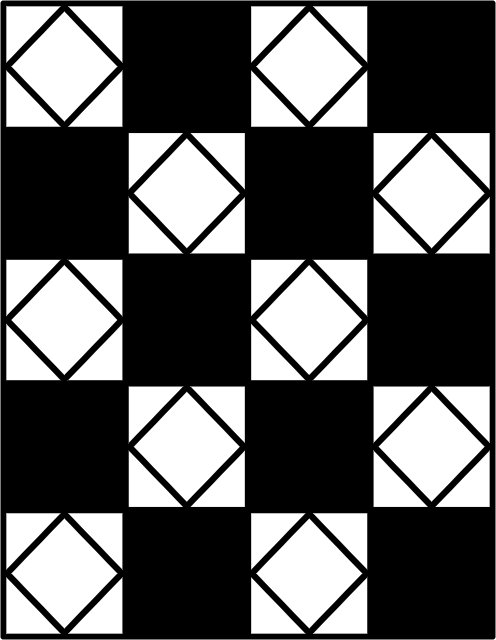
Reproduce this pattern procedurally as a Shadertoy shader.

```glsl
// Black and white checkerboard, four cells across and five down.
// Each white cell is a box distance with a stroked diamond inscribed in it;
// black rules separate the cells and frame the rounded sheet.

const vec2 GRID = vec2(4.0, 5.0);
const float LINE = 0.0099;         // rule width, in canvas heights
const float DIAMOND_INSET = 0.001; // from panel edge to diamond tip
const vec3 BLACK = vec3(0.0);
const vec3 WHITE = vec3(1.0);

float boxDistance(vec2 p, vec2 halfSize) {
    vec2 d = abs(p) - halfSize;
    return length(max(d, 0.0)) + min(max(d.x, d.y), 0.0);
}

// Signed distance to the sides of a diamond with the given half axes
float diamondDistance(vec2 p, vec2 halfAxes) {
    vec2 slope = 1.0 / halfAxes;
    return (dot(abs(p), slope) - 1.0) / length(slope);
}

// Antialiased coverage of the region where distance is negative
float coverage(float dist, float pixel) {
    return clamp(0.5 - dist / pixel, 0.0, 1.0);
}

// White panel minus the diamond outline
float panelMask(vec2 p, vec2 halfSize, float lineWidth, float pixel) {
    float panel = boxDistance(p, halfSize);
    float diamond = diamondDistance(p, halfSize - DIAMOND_INSET);
    float stroke = abs(diamond) - 0.5 * lineWidth;
    return coverage(max(panel, -stroke), pixel);
}

void mainImage(out vec4 fragColor, in vec2 fragCoord) {
    float pixel = 1.0 / iResolution.y;
    vec2 canvas = iResolution.xy * pixel;
    vec2 p = fragCoord * pixel;

    // Half a rule of margin surrounds the grid
    vec2 cellSize = (canvas - LINE) / GRID;
    vec2 gridPos = (p - 0.5 * LINE) / cellSize;
    vec2 cell = floor(gridPos);
    vec2 local = (fract(gridPos) - 0.5) * cellSize;

    // Panels fill the cells whose column and row sum is even
    float isPanel = 1.0 - mod(cell.x + cell.y, 2.0);
    float white = isPanel * panelMask(local, 0.5 * (cellSize - LINE), LINE, pixel);

    // Sheet with slightly rounded corners
    float radius = 0.5 * LINE;
    float sheet = boxDistance(p - 0.5 * canvas, 0.5 * canvas - radius) - radius;
    white = max(white, coverage(-sheet - 0.5 * pixel, pixel));

    fragColor = vec4(mix(BLACK, WHITE, white), 1.0);
}
```
